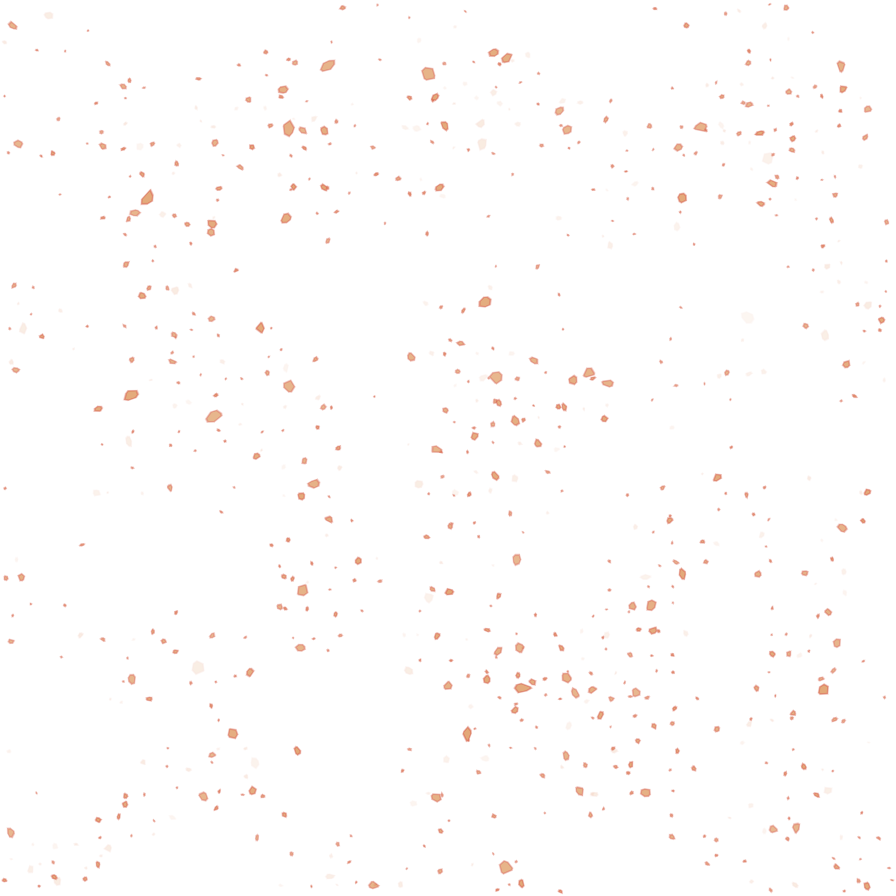
This texture is drawn by a WebGL 2 fragment shader. Its source:

```glsl
#version 300 es
precision highp float;
// Sparse terracotta chips and specks scattered in loose clumps on white.

#define GROUND vec3(1.0)
#define FILL vec3(0.89, 0.66, 0.47)
#define RIM vec3(0.84, 0.37, 0.28)
#define RIM_WIDTH 0.0021
#define CLUMP_SCALE 6.5
#define CLUMP_STRENGTH 1.2
#define FADED_SHARE 0.27
#define SOFTNESS 1.25
// Each layer: cells per canvas, smallest radius, largest radius, chance per cell
#define CHIPS vec4(10.0, 0.0048, 0.0076, 0.3)
#define GRAINS vec4(23.0, 0.0028, 0.0052, 0.34)
#define SPECKS vec4(39.0, 0.0009, 0.0028, 0.38)

const float TAU = 6.28319;
const int FACES = 7;

uniform vec2 u_resolution;
out vec4 fragColor;

// Four random values from a cell, a seed and an item index
vec4 hash4(vec2 cell, int seed, int item) {
    uvec4 v = uvec4(ivec4(ivec2(cell), seed, item) + 64);
    v = v * 1664525u + 1013904223u;
    v += v.yzxy * v.wxyz;
    v ^= v >> 16u;
    v += v.yzxy * v.wxyz;
    return vec4(v >> 16u) / 65536.0;
}

vec2 gradient(vec2 corner) {
    float angle = TAU * hash4(corner, 3, 0).x;
    return vec2(cos(angle), sin(angle));
}

float gradientNoise(vec2 p) {
    vec2 i = floor(p), f = p - i;
    vec2 u = f * f * f * (f * (f * 6.0 - 15.0) + 10.0);
    vec2 e = vec2(1.0, 0.0);
    float low = mix(dot(gradient(i), f), dot(gradient(i + e.xy), f - e.xy), u.x);
    float high = mix(dot(gradient(i + e.yx), f - e.yx), dot(gradient(i + e.xx), f - e.xx), u.x);
    return mix(low, high, u.y);
}

// Signed distance to an irregular convex chip bounded by jittered faces
float chipDistance(vec2 p, float radius, vec2 cell, int seed) {
    float d = -1.0;
    for (int i = 0; i < FACES; i++) {
        vec4 h = hash4(cell, seed, i + 2);
        float angle = TAU * (float(i) + 0.7 * h.x) / float(FACES);
        float reach = radius * mix(0.7, 1.1, h.y);
        d = max(d, dot(p, vec2(cos(angle), sin(angle))) - reach);
    }
    return d;
}

// Paints one grid of scattered chips over the colour beneath
vec3 scatter(vec3 under, vec2 uv, vec4 layer, int seed, float pixel) {
    vec2 cell = floor(uv * layer.x);
    vec4 place = hash4(cell, seed, 0);
    vec4 look = hash4(cell, seed, 1);
    vec2 center = (cell + mix(vec2(0.16), vec2(0.84), place.xy)) / layer.x;

    float density = layer.w + CLUMP_STRENGTH * gradientNoise(center * CLUMP_SCALE);
    if (place.z > density) return under;

    // Turn and stretch each chip on its own axis
    float turn = TAU * look.x;
    vec2 p = mat2(cos(turn), -sin(turn), sin(turn), cos(turn)) * (uv - center);
    p.x /= mix(1.0, 1.35, look.y);
    p.y *= mix(1.0, 1.2, look.y);

    float radius = mix(layer.y, layer.z, pow(look.z, 1.5));
    float d = chipDistance(p, radius, cell, seed);
    float edge = SOFTNESS * pixel;
    float coverage = smoothstep(edge, -edge, d);

    // Some chips are bleached and lose most of their rim
    float faded = step(look.w, FADED_SHARE);
    float opacity = mix(mix(0.75, 1.0, place.w), mix(0.1, 0.55, place.w), faded);
    float rim = smoothstep(-RIM_WIDTH, 0.0, d) * mix(1.0, 0.5, faded);
    return mix(under, mix(FILL, RIM, rim), coverage * opacity);
}

void main() {
    float pixel = 1.0 / min(u_resolution.x, u_resolution.y);
    vec2 uv = gl_FragCoord.xy * pixel;

    vec3 color = GROUND;
    color = scatter(color, uv, SPECKS, 11, pixel);
    color = scatter(color, uv, GRAINS, 23, pixel);
    color = scatter(color, uv, CHIPS, 57, pixel);
    fragColor = vec4(color, 1.0);
}
```
